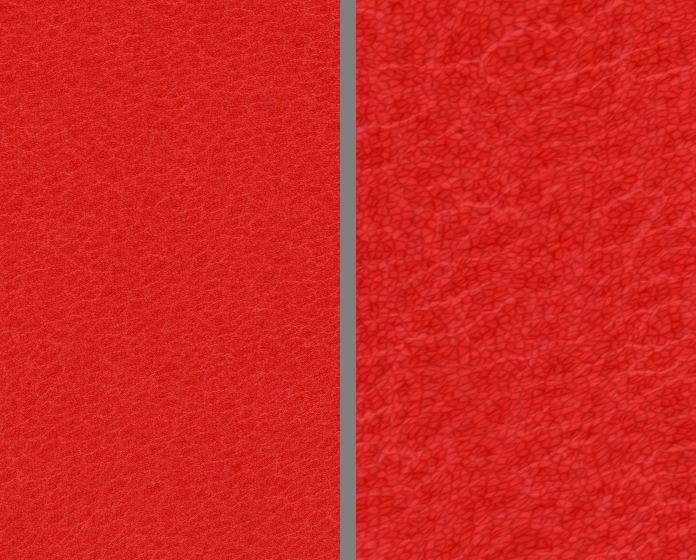
Left, the full canvas; right, a detail of the centre.
This texture is drawn by a Shadertoy shader. Its source:

```glsl
// Red grained leather: stretched, tilted Voronoi pebbles with thin pale creases,
// finer wrinkles inside them, and a tight pore grain over the whole hide.
// Every layer adds to one tone value, which shifts a base red.

#define PEBBLES vec2(27.0, 52.0)   // pebbles per canvas height, along x and y
#define PORES vec2(165.0, 235.0)   // pores per canvas height
#define CREASE_WIDTH 0.085         // in pebble units
#define CREASE_GAIN 1.9
#define WRINKLE_GAIN 0.7
#define DOME_GAIN 0.6
#define PORE_GAIN 1.9
#define FIBRE_GAIN 2.3
#define BASE_RED vec3(0.826, 0.140, 0.126)
#define TONE_SHIFT vec3(0.043, 0.036, 0.038)
#define PINK_SHIFT vec3(-0.012, 0.020, 0.027)

vec2 hash2(vec2 p) {
    vec3 q = fract(p.xyx * vec3(0.1031, 0.1030, 0.0973));
    q += dot(q, q.yzx + 33.33);
    return fract((q.xx + q.yz) * q.zy);
}

float cornerSlope(vec2 cell, vec2 corner, vec2 f) {
    return dot(hash2(cell + corner) * 2.0 - 1.0, f - corner);
}

// Gradient noise, roughly -0.6 to 0.6
float gradientNoise(vec2 p) {
    vec2 i = floor(p), f = fract(p);
    vec2 u = f * f * f * (f * (f * 6.0 - 15.0) + 10.0);
    float low = mix(cornerSlope(i, vec2(0, 0), f), cornerSlope(i, vec2(1, 0), f), u.x);
    float high = mix(cornerSlope(i, vec2(0, 1), f), cornerSlope(i, vec2(1, 1), f), u.x);
    return mix(low, high, u.y);
}

vec2 noise2(vec2 p) {
    return vec2(gradientNoise(p), gradientNoise(p + vec2(37.2, 91.7)));
}

// Voronoi: x = distance to nearest cell edge, y = height above the cell seed,
// z = how closely that edge follows the x axis
vec3 voronoi(vec2 p) {
    vec2 i = floor(p), f = fract(p);
    vec2 nearCell = vec2(0.0), nearSeed = vec2(0.0);
    float best = 8.0;
    for (int y = -1; y <= 1; y++)
    for (int x = -1; x <= 1; x++) {
        vec2 cell = vec2(x, y);
        vec2 seed = cell + hash2(i + cell) - f;
        float d = dot(seed, seed);
        if (d < best) { best = d; nearSeed = seed; nearCell = cell; }
    }
    float edge = 8.0, along = 0.0;
    for (int y = -2; y <= 2; y++)
    for (int x = -2; x <= 2; x++) {
        vec2 cell = nearCell + vec2(x, y);
        vec2 seed = cell + hash2(i + cell) - f;
        vec2 gap = seed - nearSeed;
        if (dot(gap, gap) < 1e-5) continue;
        vec2 normal = normalize(gap);
        float d = dot(0.5 * (seed + nearSeed), normal);
        if (d < edge) { edge = d; along = abs(normal.y); }
    }
    return vec3(edge, -nearSeed.y, along);
}

void mainImage(out vec4 fragColor, in vec2 fragCoord) {
    vec2 uv = fragCoord / iResolution.y;

    // Grain direction: rises to the right, flatter toward the top
    vec2 hide = uv;
    hide.y -= (0.52 - 0.34 * uv.y) * uv.x;
    hide += 0.022 * noise2(uv * 5.0) + 0.009 * noise2(uv * 19.0 + 4.0);
    vec2 jitter = 0.30 * noise2(uv * 110.0);

    // Pebbles and the creases between them, weaker across the grain
    vec3 pebble = voronoi(hide * PEBBLES + jitter);
    float depth = smoothstep(-0.3, 0.35, gradientNoise(hide * vec2(17.0, 30.0) + 8.0));
    float crease = smoothstep(CREASE_WIDTH, 0.0, pebble.x)
                 * mix(0.2, 1.0, depth) * mix(0.4, 1.0, pebble.z);
    float dome = smoothstep(0.0, 0.4, pebble.x);

    // Fainter wrinkles that break up the pebbles
    vec3 fold = voronoi(hide * PEBBLES * 1.8 + 1.5 * jitter + 19.0);
    float wrinkle = smoothstep(0.14, 0.0, fold.x) * mix(0.4, 1.0, fold.z)
                  * smoothstep(-0.2, 0.35, gradientNoise(hide * vec2(20.0, 32.0) + 51.0));

    // Pore grain and fine fibres
    float pore = smoothstep(0.0, 0.32, voronoi(hide * PORES + 7.0).x);
    float fibre = gradientNoise(hide * PORES * vec2(0.8, 1.0) + 63.0);
    float patches = gradientNoise(uv * vec2(6.0, 9.0) + 29.0);

    float tone = CREASE_GAIN * (crease - 0.07)
               + WRINKLE_GAIN * (wrinkle - 0.08)
               - DOME_GAIN * (dome - 0.45)
               + PORE_GAIN * (pore - 0.52)
               + FIBRE_GAIN * fibre
               + 0.35 * pebble.y + 0.3 * patches;
    tone = clamp(tone, -2.3, 2.3);

    // Creases scatter light, so they turn pinker; so does the lower hide
    float pink = 1.4 * (crease - 0.07) + 0.5 * (0.45 - dome)
               + 1.7 * gradientNoise(hide * PORES * 0.6 + 13.0)
               + 0.5 * (0.5 - uv.y);

    vec3 leather = BASE_RED + tone * TONE_SHIFT + pink * PINK_SHIFT;
    fragColor = vec4(clamp(leather, 0.0, 1.0), 1.0);
}
```
